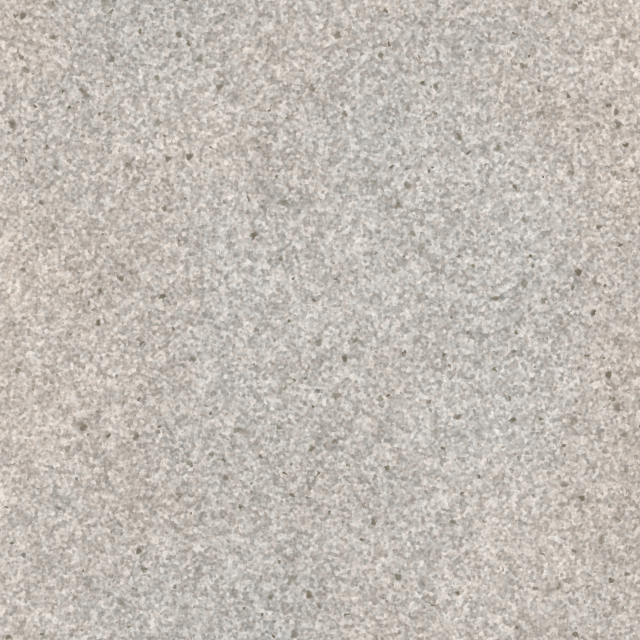
Write a three.js fragment shader that draws this texture.

```glsl
// Pale, fine-grained stone: soft sandy grains over broad warm and cool mottling,
// sprinkled with small olive-brown mineral specks that gather in loose clusters.
// Grains blend the tones of jittered cell points; specks are warped discs.

#define STONE_COLOR vec3(0.766, 0.743, 0.716)
#define SPECK_COLOR vec3(0.41, 0.38, 0.31)
#define DUST_COLOR vec3(0.52, 0.49, 0.45)
#define WARM_SHIFT vec3(0.030, 0.004, -0.014)
#define GRAIN_CELLS 185.0
#define FINE_CELLS 290.0
#define GRAIN_CONTRAST 0.20
#define FINE_CONTRAST 0.15
#define SPECK_CELLS 30.0
#define DUST_CELLS 80.0

varying vec2 vUv;

// Three random values per lattice point, without sine.
vec3 hash3(vec2 p) {
  vec3 q = fract(p.xyx * vec3(0.1031, 0.1030, 0.0973));
  q += dot(q, q.yxz + 33.33);
  return fract((q.xxy + q.yzz) * q.zyx);
}

float valueNoise(vec2 p) {
  vec2 cell = floor(p);
  vec2 f = fract(p);
  f = f * f * (3.0 - 2.0 * f);
  float low = mix(hash3(cell).x, hash3(cell + vec2(1.0, 0.0)).x, f.x);
  float high = mix(hash3(cell + vec2(0.0, 1.0)).x, hash3(cell + 1.0).x, f.x);
  return mix(low, high, f.y);
}

vec2 rotate(vec2 p, float angle) {
  float c = cos(angle);
  float s = sin(angle);
  return vec2(c * p.x - s * p.y, s * p.x + c * p.y);
}

float cloudNoise(vec2 p) {
  float sum = 0.0;
  float weight = 0.5;
  for (int i = 0; i < 3; i++) {
    sum += weight * valueNoise(p);
    p = rotate(p, 0.7) * 2.1 + 17.3;
    weight *= 0.5;
  }
  return sum / 0.875;
}

// Blended grains: x is brightness, y is warmth, both from 0 to 1.
vec2 grains(vec2 p) {
  vec2 cell = floor(p);
  vec3 sum = vec3(0.0);
  for (int j = -1; j <= 1; j++) {
    for (int i = -1; i <= 1; i++) {
      vec2 id = cell + vec2(float(i), float(j));
      vec2 offset = id + hash3(id).xy - p;
      float weight = exp(-8.0 * dot(offset, offset));
      sum += weight * vec3(hash3(id + 57.0).xy, 1.0);
    }
  }
  return sum.xy / sum.z;
}

// Soft discs of varied size and strength; radii are in cell units.
float specks(vec2 p, float chance, float minRadius, float maxRadius) {
  vec2 cell = floor(p);
  float cover = 0.0;
  for (int j = -1; j <= 1; j++) {
    for (int i = -1; i <= 1; i++) {
      vec2 id = cell + vec2(float(i), float(j));
      vec3 place = hash3(id + 11.0);
      vec3 trait = hash3(id + 131.0);
      vec2 offset = rotate(p - id - place.xy, 6.283 * trait.z);
      offset.x *= mix(0.7, 1.2, trait.y);
      float radius = mix(minRadius, maxRadius, trait.x * trait.x);
      float disc = 1.0 - smoothstep(0.4 * radius, 1.3 * radius, length(offset));
      cover = max(cover, disc * step(place.z, chance) * mix(0.45, 1.0, trait.y));
    }
  }
  return cover;
}

void main() {
  vec2 uv = vUv;

  // Broad mottling, warmer towards the sides
  float shade = cloudNoise(uv * 4.0 + 3.0) - 0.5;
  float side = smoothstep(0.25, 0.55, abs(uv.x - 0.5));
  float warmth = cloudNoise(uv * 5.0 + 41.0) - 0.55 + 0.4 * side;
  vec3 color = STONE_COLOR + 0.07 * shade + WARM_SHIFT * warmth;

  // Sandy grain at three sizes
  vec2 grain = grains(rotate(uv, 0.4) * GRAIN_CELLS + 200.0);
  float fine = valueNoise(rotate(uv, 0.9) * FINE_CELLS + 400.0);
  float patchTone = valueNoise(rotate(uv, 0.2) * 75.0 + 90.0);
  color += GRAIN_CONTRAST * (grain.x - 0.5) + FINE_CONTRAST * (fine - 0.5);
  color += 0.06 * (patchTone - 0.5) + 0.9 * WARM_SHIFT * (grain.y - 0.5);

  // Clustered specks with ragged outlines
  vec2 warp = vec2(valueNoise(uv * 210.0), valueNoise(uv * 210.0 + 63.0)) - 0.5;
  vec2 ragged = uv + 0.005 * warp;
  float cluster = smoothstep(0.25, 0.75, cloudNoise(uv * 6.0 + 70.0));
  float dust = specks(ragged * DUST_CELLS, mix(0.12, 0.45, cluster), 0.11, 0.25);
  float speck = specks(ragged * SPECK_CELLS, mix(0.10, 0.50, cluster), 0.08, 0.20);
  color = mix(color, DUST_COLOR, 0.55 * dust);
  color = mix(color, SPECK_COLOR, 0.80 * speck);

  gl_FragColor = vec4(color, 1.0);
}
```
